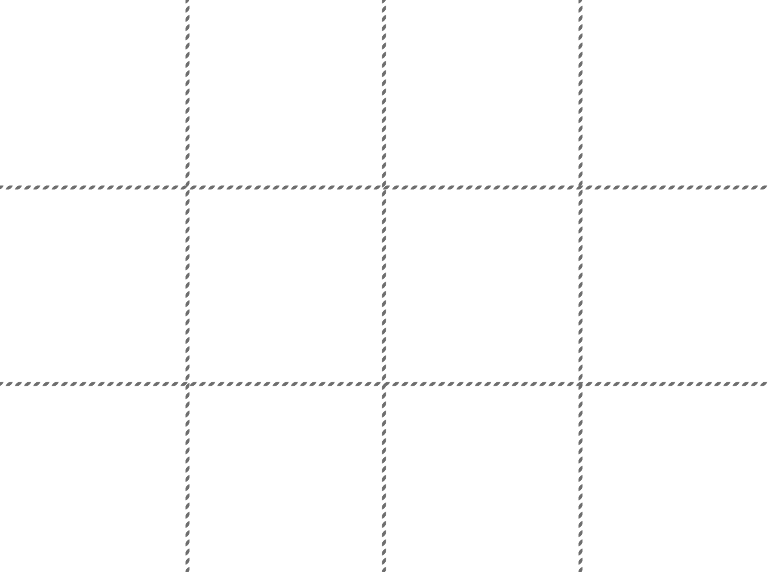
Write a WebGL 2 fragment shader that draws this pattern.

```glsl
#version 300 es
precision highp float;
// Draws a white sheet with a square grid of thin twisted-cord lines made of slanted grey dashes.

uniform vec2 u_resolution;
out vec4 fragColor;

// Lengths are fractions of the canvas width.
const float GRID_PITCH = 0.25586;
const float GRID_ORIGIN = 0.5;
const float STRAND_PITCH = 0.01198;
const float CORD_HALF_WIDTH = 0.0026;
const float STRAND_HALF_LENGTH = 0.0032;
const float STRAND_SLANT = 0.85;

const vec3 PAPER = vec3(1.0);
const vec3 CORD_GREY = vec3(0.43);

// Signed distance from the nearest multiple of a pitch.
float repeatOffset(float position, float pitch) {
    return (fract(position / pitch + 0.5) - 0.5) * pitch;
}

// Coverage of a band centred on zero, softened over one pixel.
float band(float offset, float halfWidth, float softness) {
    return 1.0 - smoothstep(halfWidth - softness, halfWidth + softness, abs(offset));
}

// Row of slanted strands running along one cord.
float cord(float along, float across, float pixel) {
    float sheared = repeatOffset(along + STRAND_SLANT * across, STRAND_PITCH);
    // Strands taper a little towards the edges of the cord.
    float edge = min(abs(across) / CORD_HALF_WIDTH, 1.0);
    float halfLength = STRAND_HALF_LENGTH * (1.0 - 0.3 * edge * edge);
    return band(sheared, halfLength, 0.7 * pixel)
         * band(across, CORD_HALF_WIDTH, 0.7 * pixel);
}

void main() {
    float pixel = 1.0 / u_resolution.x;
    // Measure downwards from the top edge so the grid hangs from it.
    vec2 sheet = vec2(gl_FragCoord.x, u_resolution.y - gl_FragCoord.y) * pixel;

    vec2 lineOffset = vec2(repeatOffset(sheet.x - GRID_ORIGIN, GRID_PITCH),
                           repeatOffset(sheet.y - GRID_ORIGIN, GRID_PITCH));

    float upright = cord(sheet.y, lineOffset.x, pixel);
    float level = cord(sheet.x, lineOffset.y, pixel);

    fragColor = vec4(mix(PAPER, CORD_GREY, max(upright, level)), 1.0);
}
```
